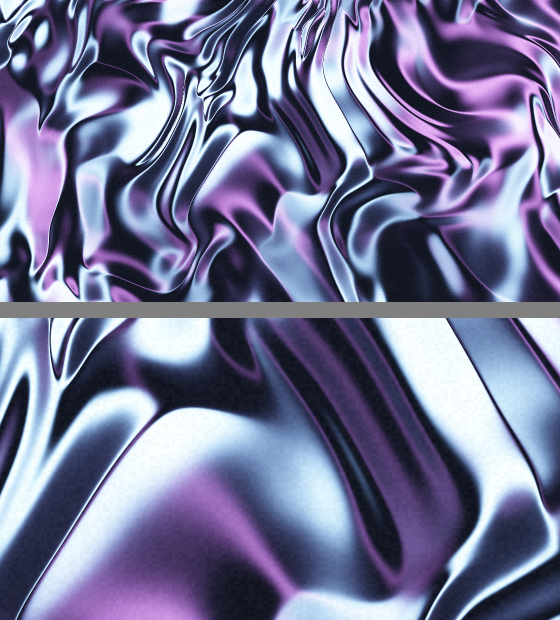
Top, the full canvas; bottom, a detail of the centre.
Give the GLSL for this texture, as a WebGL 1 fragment shader.

```glsl
precision highp float;
uniform vec2 u_resolution;

// Flow: folds fan out from a point above the canvas
const vec2 FAN_APEX = vec2(1.0, 1.75);
const vec2 FOLD_FREQ = vec2(4.2, 1.6);
const vec2 RIPPLE_FREQ = vec2(7.5, 2.6);
const vec2 SEAM_FREQ = vec2(4.6, 2.1);
const float SWIRL = 0.24;
const float RIPPLE = 0.32;
const float SEAM_DEPTH = 0.5;
const float SEAM_ROUNDING = 0.0012;
const float RELIEF = 0.36;
const float SLOPE_STEP = 0.002;

// Lights: periodic bands over the tilt of the surface
const vec2 BLUE_AXIS = vec2(4.6, -1.8);
const vec2 PINK_AXIS = vec2(4.4, 3.2);
const float BLUE_PHASE = 2.4;
const float PINK_PHASE = -2.2;
const float BLUE_FOCUS = 7.0;
const float PINK_FOCUS = 6.0;

// Light energies before the exponential tone curve
const vec3 NAVY = vec3(0.075, 0.09, 0.145);
const vec3 INDIGO = vec3(0.17, 0.20, 0.38);
const vec3 PLUM = vec3(0.24, 0.10, 0.30);
const vec3 BLUE_LIGHT = vec3(2.2, 3.4, 5.2);
const vec3 PINK_LIGHT = vec3(1.9, 0.95, 2.5);

const float GRAIN = 0.035;
const float GRAIN_CELLS = 276.0;

float hash(vec2 p) {
  return fract(sin(dot(p, vec2(127.1, 311.7))) * 43758.5);
}

float cornerSlope(vec2 cell, vec2 offset) {
  float a = 6.2832 * hash(cell);
  return dot(vec2(cos(a), sin(a)), offset);
}

float gradientNoise(vec2 p) {
  vec2 i = floor(p);
  vec2 f = p - i;
  vec2 u = f * f * f * (f * (f * 6.0 - 15.0) + 10.0);
  vec2 e = vec2(1.0, 0.0);
  float low = mix(cornerSlope(i, f), cornerSlope(i + e, f - e), u.x);
  float high = mix(cornerSlope(i + e.yx, f - e.yx), cornerSlope(i + 1.0, f - 1.0), u.x);
  return mix(low, high, u.y);
}

// Swirled position in fan coordinates: across and along the flow
vec2 fanFlow(vec2 p) {
  vec2 swirl = vec2(gradientNoise(p * 2.3 + 3.7), gradientNoise(p * 2.3 + 17.2));
  p += SWIRL * swirl;
  p += 0.05 * gradientNoise(p * 5.5 + 8.1) * vec2(1.0, -0.6);
  vec2 d = p - FAN_APEX;
  return vec2(atan(d.x, -d.y), length(d));
}

float surfaceHeight(vec2 p) {
  vec2 q = fanFlow(p);
  float fold = gradientNoise(q * FOLD_FREQ + 5.3);
  float ripple = gradientNoise(q * RIPPLE_FREQ + 1.3 * fold + 21.0);
  float seam = gradientNoise(q * SEAM_FREQ + 0.6 * ripple + 43.0);
  return fold + RIPPLE * ripple - SEAM_DEPTH * sqrt(seam * seam + SEAM_ROUNDING);
}

float lightBand(float phase, float focus) {
  return pow(0.5 + 0.5 * cos(phase), focus);
}

vec3 liquidMetal(vec2 p) {
  // Surface tilt within the unit disc
  float h = surfaceHeight(p);
  vec2 slope = vec2(surfaceHeight(p + vec2(SLOPE_STEP, 0.0)) - h,
                    surfaceHeight(p + vec2(0.0, SLOPE_STEP)) - h) / SLOPE_STEP;
  vec2 tilt = -normalize(vec3(RELIEF * slope, 1.0)).xy;

  // Broad regions of stronger light and of pink tint
  float power = mix(0.3, 1.25, smoothstep(-0.35, 0.35, gradientNoise(p * 2.4 + 31.0)));
  float tint = smoothstep(-0.3, 0.4, gradientNoise(p * 1.7 + 12.4) + 0.15 * (p.x - 1.0));

  float bluePhase = dot(tilt, BLUE_AXIS) + BLUE_PHASE;
  float pinkPhase = dot(tilt, PINK_AXIS) + PINK_PHASE;
  float blue = power * lightBand(bluePhase, BLUE_FOCUS) * mix(1.15, 0.6, tint);
  float pink = lightBand(pinkPhase, PINK_FOCUS) * mix(0.15, 1.2, tint);
  float sheen = lightBand(bluePhase + 0.7, 2.0);

  vec3 energy = NAVY + sheen * mix(INDIGO, PLUM, tint * 0.7);
  energy += BLUE_LIGHT * blue + PINK_LIGHT * pink;
  return 1.0 - exp(-energy);
}

void main() {
  // Four samples per pixel smooth the thin seams
  vec3 color = vec3(0.0);
  for (int j = 0; j < 2; j++) {
    for (int i = 0; i < 2; i++) {
      vec2 offset = 0.5 * vec2(float(i), float(j)) - 0.25;
      color += 0.25 * liquidMetal((gl_FragCoord.xy + offset) / u_resolution.y);
    }
  }

  // Fine film grain
  vec2 grainCell = floor(gl_FragCoord.xy / u_resolution.y * GRAIN_CELLS);
  color += GRAIN * (hash(grainCell + 0.5) - 0.5);
  gl_FragColor = vec4(clamp(color, 0.0, 1.0), 1.0);
}
```
